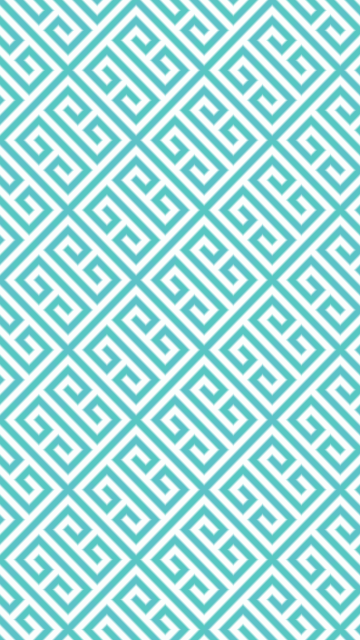
Give the GLSL for this pattern, as a WebGL 1 fragment shader.

```glsl
precision highp float;
// Teal Greek-key lattice on white: a diagonal grid whose diamonds each hold four
// square spirals. The plane is sheared into square cells, each cell is folded
// into one quadrant, and the spiral is a union of axis-aligned bars.

uniform vec2 u_resolution;

const vec2 REPEATS = vec2(2.645, 4.577);       // diamonds across and down the canvas
const vec2 DIAMOND_CENTRE = vec2(0.567, 0.781); // centre of one diamond, canvas units
const float CELL_UNITS = 14.0;                 // cell side, in line widths
const float HALF_LINE = 0.5;                   // half the line width
const float EDGE_SOFTNESS = 0.22;              // edge blur, in line widths
const float TINT_SCALE = 0.6;                  // tint patches per line width
const vec3 WHITE = vec3(0.985, 0.995, 0.992);
const vec3 TEAL_GREEN = vec3(0.340, 0.780, 0.760);
const vec3 TEAL_BLUE = vec3(0.360, 0.760, 0.780);

float hash(vec2 p) {
  vec3 q = fract(vec3(p.xyx) * 0.1031);
  q += dot(q, q.yzx + 33.33);
  return fract((q.x + q.y) * q.z);
}

float valueNoise(vec2 p) {
  vec2 i = floor(p);
  vec2 f = fract(p);
  f = f * f * (3.0 - 2.0 * f);
  float low = mix(hash(i), hash(i + vec2(1.0, 0.0)), f.x);
  float high = mix(hash(i + vec2(0.0, 1.0)), hash(i + 1.0), f.x);
  return mix(low, high, f.y);
}

// Square-ended distance to the axis-aligned bar running from a to b
float bar(vec2 p, vec2 a, vec2 b) {
  vec2 d = abs(p - 0.5 * (a + b)) - 0.5 * abs(b - a);
  return max(d.x, d.y);
}

// One spiral in the folded quadrant, tied to its mirror twin at x = 0
float spiral(vec2 p) {
  float d = bar(p, vec2(0.0, 1.0), vec2(5.0, 1.0));
  d = min(d, bar(p, vec2(5.0, 1.0), vec2(5.0, 5.0)));
  d = min(d, bar(p, vec2(5.0, 5.0), vec2(1.0, 5.0)));
  d = min(d, bar(p, vec2(1.0, 5.0), vec2(1.0, 3.0)));
  return min(d, bar(p, vec2(1.0, 3.0), vec2(3.0, 3.0)));
}

void main() {
  // Diagonal axes: x runs down-right, y runs up-right
  vec2 uv = gl_FragCoord.xy / u_resolution;
  vec2 q = (uv - DIAMOND_CENTRE) * REPEATS;
  vec2 diagonal = vec2(q.x - q.y, q.x + q.y);

  // Fold every diamond into one quadrant, measured in line widths
  vec2 p = abs(fract(diagonal + 0.5) - 0.5) * CELL_UNITS;
  float lattice = 0.5 * CELL_UNITS - max(p.x, p.y);
  float d = min(lattice, spiral(p)) - HALF_LINE;

  // Soft edges, never sharper than a pixel
  float pixel = CELL_UNITS * length(REPEATS / u_resolution);
  float soft = max(EDGE_SOFTNESS, 0.7 * pixel);
  float ink = 1.0 - smoothstep(-soft, soft, d);

  // Faint drift between two teals
  float tint = valueNoise(diagonal * CELL_UNITS * TINT_SCALE + 200.0);
  vec3 teal = mix(TEAL_GREEN, TEAL_BLUE, smoothstep(0.3, 0.7, tint));
  gl_FragColor = vec4(mix(WHITE, teal, ink), 1.0);
}
```
